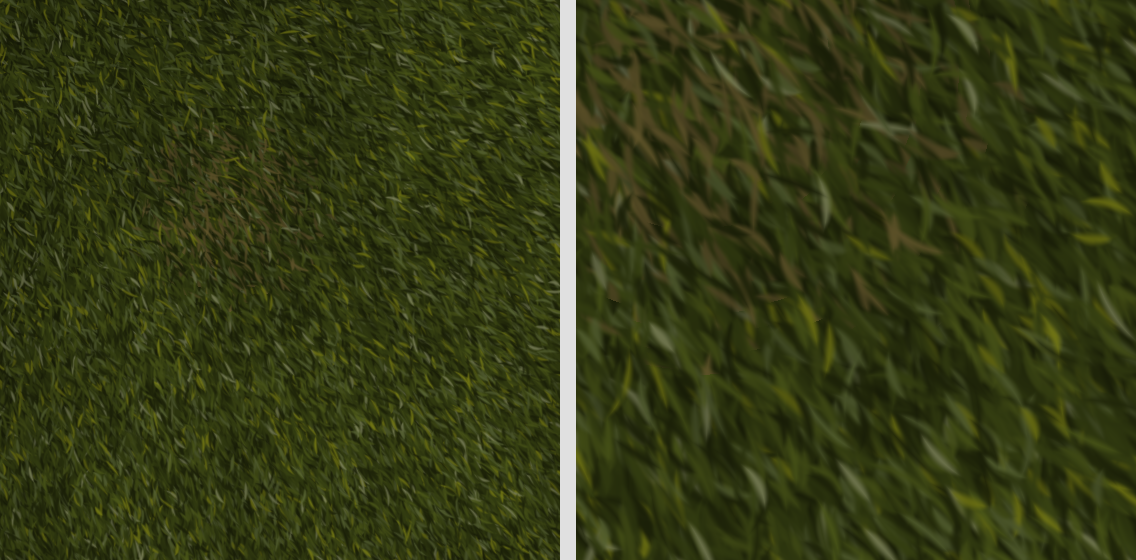
Left: the whole. Right: its middle third, enlarged.
A Shadertoy shader for this texture:

```glsl
// Dense, softly focused lawn of short slanted grass blades with a faint dry patch.
#define LAYERS 14
#define CELL 0.027
#define BLADE_LENGTH 0.021
#define BLADE_WIDTH 0.0026
#define SOFTNESS 0.0021
#define OPACITY 0.84
#define DRY_CENTER vec2(0.41, 0.63)
#define DRY_RADIUS 0.21

const vec3 SHADE  = vec3(0.105, 0.125, 0.030);
const vec3 MOSS   = vec3(0.180, 0.215, 0.058);
const vec3 LEAF   = vec3(0.245, 0.285, 0.080);
const vec3 SAGE   = vec3(0.285, 0.325, 0.165);
const vec3 PALE   = vec3(0.430, 0.450, 0.310);
const vec3 YELLOW = vec3(0.390, 0.405, 0.065);
const vec3 STRAW  = vec3(0.330, 0.290, 0.145);

float hash(vec2 p) {
    return fract(sin(dot(p, vec2(127.1, 311.7))) * 43758.545);
}

float noise(vec2 p) {
    vec2 i = floor(p), f = fract(p);
    f = f * f * (3.0 - 2.0 * f);
    return mix(mix(hash(i), hash(i + vec2(1, 0)), f.x),
               mix(hash(i + vec2(0, 1)), hash(i + vec2(1, 1)), f.x), f.y);
}

// Picks a blade colour; dry raises the chance of straw.
vec3 bladeColor(float pick, float tone, float dry) {
    vec3 color = SHADE;
    if (pick > 0.23) color = MOSS;
    if (pick > 0.53) color = LEAF;
    if (pick > 0.75) color = SAGE;
    if (pick > 0.89) color = YELLOW;
    if (pick > 0.955) color = PALE;
    if (fract(pick * 17.0) < 0.28 * dry) color = STRAW;
    return color * mix(0.86, 1.14, tone);
}

// Coverage of a curved, tapered blade centred at the origin.
float bladeMask(vec2 p, float angle, float halfLength, float bend, float width, float soft) {
    vec2 along = vec2(sin(angle), cos(angle));
    float t = dot(p, along) / halfLength;
    float across = dot(p, vec2(along.y, -along.x)) + bend * (t * t - 0.3);
    float edge = abs(across) - width * (1.0 - t * t);
    return (1.0 - smoothstep(-soft, soft, edge)) * (1.0 - smoothstep(0.7, 1.25, abs(t)));
}

void mainImage(out vec4 fragColor, in vec2 fragCoord) {
    vec2 uv = fragCoord / iResolution.y;

    // Slow changes of lean, disorder and focus across the lawn
    float lean = mix(-0.3, -0.95, smoothstep(0.3, 1.8, uv.x + uv.y));
    float wild = smoothstep(-0.3, 0.9, uv.y - uv.x);
    float spread = mix(0.85, 1.35, wild);
    float soft = max(SOFTNESS * mix(1.3, 0.8, wild), 0.8 / iResolution.y);
    float dry = 1.0 - smoothstep(0.3, 1.0, length(uv - DRY_CENTER) / DRY_RADIUS);

    // Shadowed ground
    vec3 color = mix(SHADE, MOSS, noise(uv * 45.0));

    // Overlapping layers of jittered blades
    for (int layer = 0; layer < LAYERS; layer++) {
        float depth = float(layer) / float(LAYERS - 1);
        vec2 shift = vec2(hash(vec2(layer, 3.1)), hash(vec2(layer, 8.7)));
        vec2 grid = uv / CELL + shift * 9.0;
        for (int y = -1; y <= 1; y++)
        for (int x = -1; x <= 1; x++) {
            vec2 cell = floor(grid) + vec2(x, y);
            vec2 seed = cell + float(layer) * vec2(19.3, 7.9);
            vec2 root = cell + vec2(hash(seed), hash(seed + 31.7));
            float turn = hash(seed + 53.1) + hash(seed + 71.9) - 1.0;
            float size = hash(seed + 97.3);
            float bend = (hash(seed + 13.5) - 0.5) * 0.008;
            float mask = bladeMask((grid - root) * CELL, lean + turn * spread,
                                   BLADE_LENGTH * mix(0.5, 1.0, size), bend,
                                   BLADE_WIDTH * mix(1.2, 0.75, size), soft);
            vec3 blade = bladeColor(hash(seed + 43.3), hash(seed + 61.7), dry);
            color = mix(color, blade * mix(0.85, 1.04, depth), mask * OPACITY);
        }
    }

    // Broad light: dim upper left, a little brighter to the right and below
    float light = mix(1.03, 0.88, wild) + 0.16 * (noise(uv * 7.0) - 0.5);
    fragColor = vec4(color * light, 1.0);
}
```
